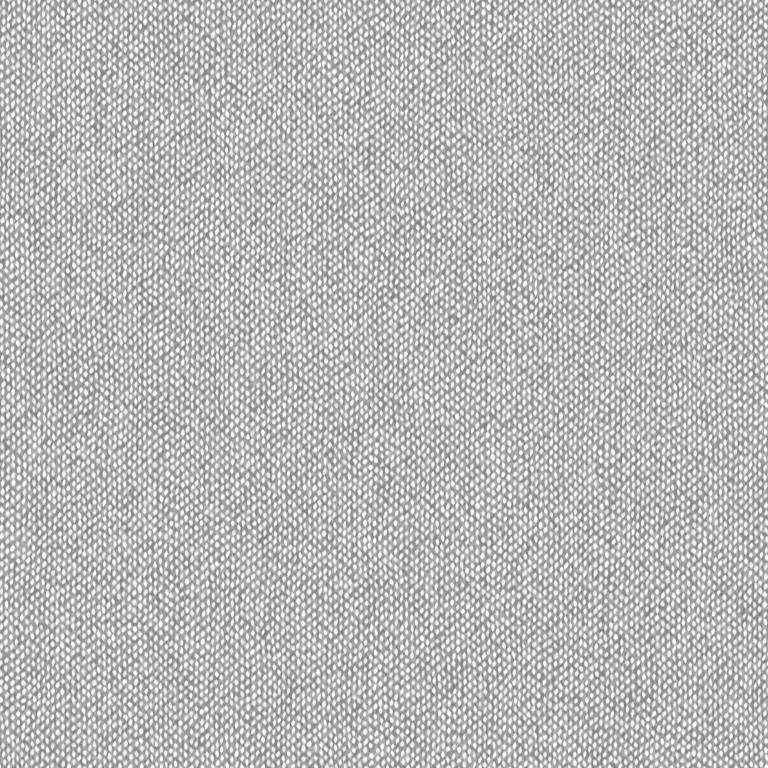
A three.js fragment shader for this texture:

```glsl
// Grey woven wallpaper: staggered columns of small pale lens-shaped grains.
varying vec2 vUv;

const vec2 GRID = vec2(150.0, 85.0);            // grain columns and rows across the canvas
const vec2 GRAIN_HALF = vec2(0.00272, 0.0046);  // half width and half height of a grain
const float LENS_POWER = 1.5;                   // 1 is a diamond, 2 an ellipse
const float CORE = 0.38;                        // where a grain starts to fade
const float RIM = 1.32;                         // where it has faded out
const vec2 JITTER = vec2(0.20, 0.20);           // scatter, in cells
const float COLUMN_SLIP = 0.12;                 // uneven stagger between columns
const float TILT = 0.05;                        // mean lean to the right
const float TILT_SPREAD = 0.45;
const vec2 WARP = vec2(0.005, 0.005);           // slow drift of the weave
const vec2 STRENGTH = vec2(0.86, 1.07);         // faintest and brightest grain
const vec3 GROUND = vec3(0.605);
const vec3 GRAIN_WHITE = vec3(0.985);
const float GROUND_NOISE = 0.22;
const float STREAK_NOISE = 0.10;
const float EDGE_NOISE = 0.36;                  // roughness of the grain outlines

float hash(vec2 p) {
  vec3 q = fract(p.xyx * 0.1031);
  q += dot(q, q.yzx + 33.33);
  return fract((q.x + q.y) * q.z);
}

float valueNoise(vec2 p) {
  vec2 cell = floor(p);
  vec2 f = fract(p);
  f = f * f * (3.0 - 2.0 * f);
  float low = mix(hash(cell), hash(cell + vec2(1.0, 0.0)), f.x);
  float high = mix(hash(cell + vec2(0.0, 1.0)), hash(cell + vec2(1.0)), f.x);
  return mix(low, high, f.y);
}

// Brightness of one grain; offset is measured from its centre in canvas units.
float grain(vec2 offset, vec2 id, float roughness) {
  float lean = TILT + TILT_SPREAD * (hash(id + 17.0) - 0.5);
  offset.x -= lean * offset.y;
  // Grains in one stretch of a column share some of their width
  float run = hash(vec2(id.x, floor(id.y / 5.0)) + 211.0);
  vec2 size = GRAIN_HALF * vec2(mix(0.85, 1.15, mix(hash(id + 31.0), run, 0.5)),
                                mix(0.88, 1.12, hash(id + 47.0)));
  vec2 q = pow(abs(offset) / size, vec2(LENS_POWER));
  float d = pow(q.x + q.y, 1.0 / LENS_POWER) + roughness;
  float strength = mix(STRENGTH.x, STRENGTH.y, hash(id + 71.0));
  return strength * (1.0 - smoothstep(CORE, RIM, d));
}

// Brightest grain among the neighbouring cells.
float weave(vec2 uv, float roughness) {
  vec2 g = uv * GRID + 8.0;
  float light = 0.0;
  for (int i = -1; i <= 1; i++) {
    float column = floor(g.x) + float(i);
    float slip = 0.5 * mod(column, 2.0) + COLUMN_SLIP * (hash(vec2(column, 5.0)) - 0.5);
    for (int j = -1; j <= 1; j++) {
      vec2 id = vec2(column, floor(g.y - slip) + float(j));
      vec2 scatter = JITTER * (vec2(hash(id), hash(id + 101.0)) - 0.5);
      vec2 centre = id + 0.5 + scatter + vec2(0.0, slip);
      light = max(light, grain((g - centre) / GRID, id, roughness));
    }
  }
  return light;
}

void main() {
  // Slow drift bends the columns and rows
  vec2 drift = vec2(valueNoise(vUv * vec2(26.0, 10.0)),
                    valueNoise(vUv * vec2(30.0, 14.0) + 60.0)) - 0.5;

  // Vertical streaks and fine fibres
  float streak = valueNoise(vUv * vec2(150.0, 14.0) + 20.0) - 0.5;
  float fibre = valueNoise(vUv * vec2(430.0, 240.0) + 40.0) - 0.5;
  float light = weave(vUv + WARP * drift, EDGE_NOISE * fibre);
  light *= 1.0 + STREAK_NOISE * streak;

  float speckle = valueNoise(vUv * vec2(420.0, 230.0) + 90.0) - 0.5;
  vec3 ground = GROUND + GROUND_NOISE * speckle + 0.02 * streak;
  vec3 colour = mix(ground, GRAIN_WHITE, clamp(light, 0.0, 1.0));
  gl_FragColor = vec4(colour, 1.0);
}
```
